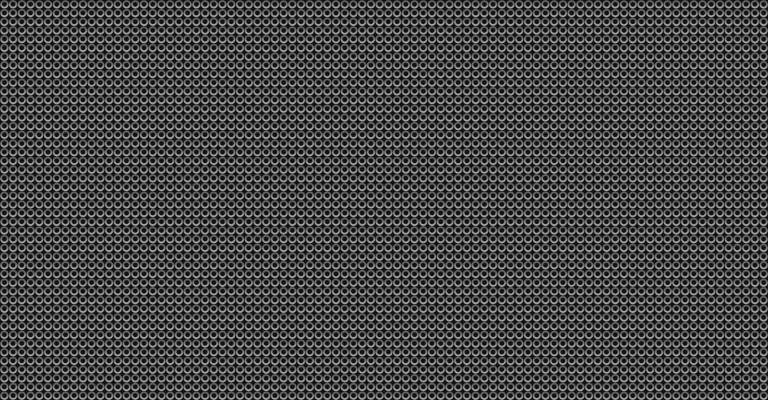
This texture is drawn by a Shadertoy shader. Its source:

```glsl
// Draws a fine mesh of small steel rings whose holes and gaps form a diagonal weave.

const vec2 RING_COUNT = vec2(88.0, 46.0);
const float RING_RADIUS = 0.375;
const float WIRE_WIDTH = 0.21;
const float JITTER = 0.02;
const int SAMPLES = 4;

const vec3 GROUND = vec3(0.07, 0.07, 0.08);
const vec3 STEEL_DARK = vec3(0.35, 0.35, 0.35);
const vec3 STEEL_LIGHT = vec3(0.64, 0.65, 0.64);

float hash(vec2 p) {
    vec3 q = fract(vec3(p.xyx) * 0.1031);
    q += dot(q, q.yzx + 33.33);
    return fract((q.x + q.y) * q.z);
}

// Coverage of a circular wire with a softened edge.
float ringMask(vec2 p, float radius, float width, float blur) {
    float d = abs(length(p) - radius) - 0.5 * width;
    return 1.0 - smoothstep(-0.5 * blur, 0.5 * blur, d);
}

// Wire colour: the lower arc catches most of the light.
vec3 wireColor(vec2 p, float wear) {
    vec2 dir = p / max(length(p), 0.001);
    float lower = smoothstep(-0.8, 1.0, -dir.y);
    return mix(STEEL_DARK, STEEL_LIGHT, 0.1 + 0.85 * lower) * wear;
}

// One ring per cell, with slight differences in place and polish.
vec3 ringMesh(vec2 p, float blur) {
    vec2 id = floor(p);
    vec2 shift = vec2(hash(id + 7.0), hash(id + 19.0)) - 0.5;
    vec2 local = p - id - 0.5 - JITTER * shift;
    float wear = 0.98 + 0.04 * hash(id + 41.0);
    float mask = ringMask(local, RING_RADIUS, WIRE_WIDTH, blur);
    return mix(GROUND, wireColor(local, wear), mask);
}

void mainImage(out vec4 fragColor, in vec2 fragCoord) {
    vec2 cellsPerPixel = RING_COUNT / iResolution.xy;
    vec3 sum = vec3(0.0);

    // Average a grid of samples to avoid beating between rings and pixels.
    for (int y = 0; y < SAMPLES; y++) {
        for (int x = 0; x < SAMPLES; x++) {
            vec2 offset = (vec2(x, y) + 0.5) / float(SAMPLES) - 0.5;
            sum += ringMesh((fragCoord + offset) * cellsPerPixel, 0.06);
        }
    }
    fragColor = vec4(sum / float(SAMPLES * SAMPLES), 1.0);
}
```
